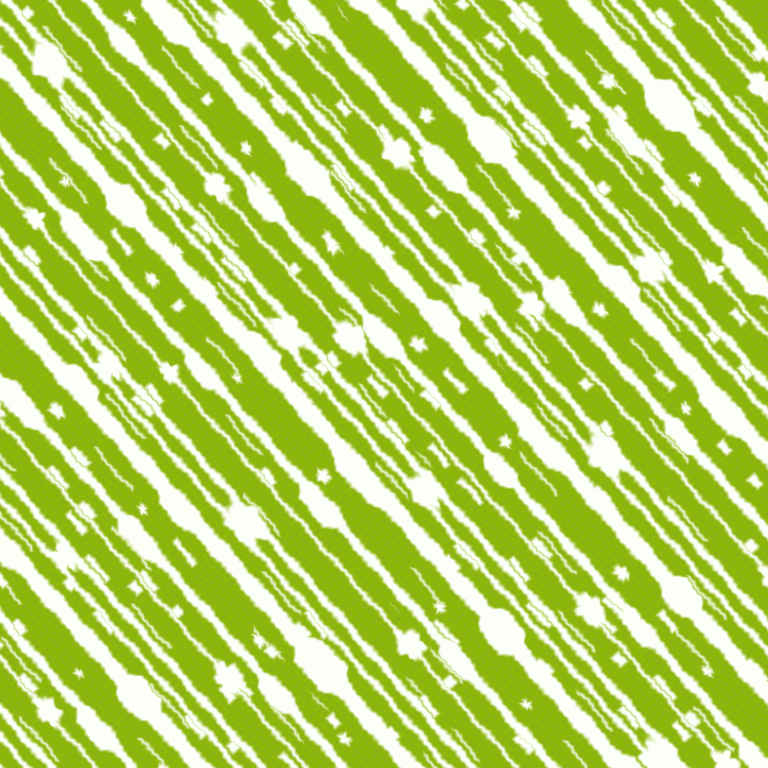
A Shadertoy shader for this pattern:

```glsl
// Lengths are in percent of the canvas height
const vec2  ORIGIN = vec2(40.1, 77.5);      // centre of one main bulge
const vec2  ALONG  = vec2(0.6616, -0.7498); // stripe direction
const vec2  ACROSS = vec2(0.7498, 0.6616);
const float BAND   = 20.56;  // spacing of the main stripes
const float REPEAT = 73.8;   // repeat length along a stripe
const float SHIFT  = 12.32;  // slide from one band to the next
const float SEAM   = 0.13;   // band border, inside solid green
const float SOFT   = 0.32;   // edge softness
const vec3  GREEN  = vec3(0.55, 0.72, 0.03);
const vec3  OLIVE  = vec3(0.55, 0.69, 0.09);
const vec3  PAPER  = vec3(0.99, 1.0, 0.97);

float hash(vec2 p) {
    vec3 q = fract(vec3(p.xyx) * 0.1031);
    q += dot(q, q.yzx + 33.33);
    return fract((q.x + q.y) * q.z);
}

float smoothMin(float a, float b, float k) {
    float h = max(k - abs(a - b), 0.0) / k;
    return min(a, b) - 0.25 * h * h * k;
}

// Signed distance along the stripe to a repeating spot, plus its random value
vec2 spot(float s, float at, float band) {
    float k = round((s - at) / REPEAT);
    return vec2(s - at - k * REPEAT, hash(vec2(band * 7.0 + at, k * 13.0 + 41.0)));
}

// Local thickening of a stripe
float swell(float s, float at, float len, float band) {
    vec2 f = spot(s, at, band);
    len *= mix(0.85, 1.2, f.y);
    return mix(0.8, 1.15, f.y) * (1.0 - smoothstep(0.5 * len, len, abs(f.x)));
}

// Ragged blot with an uneven outline
float blot(vec2 q, vec2 at, float radius, float band) {
    vec2 f = spot(q.x, at.x, band);
    vec2 v = vec2(f.x * 0.72, q.y - at.y);
    float a = atan(v.y, v.x);
    float lobes = 0.15 * sin(5.0 * a + 6.3 * f.y) + 0.09 * sin(8.0 * a + 20.0 * f.y);
    return length(v) - radius * (mix(0.7, 1.3, f.y) + lobes);
}

// Short dashes scattered one per grid cell
float dashes(vec2 q, float band) {
    vec2 size = vec2(6.0, 2.0);
    vec2 cell = floor(q / size);
    float r = hash(cell + vec2(band * 19.0, 57.0));
    if (cell.y < 0.0 || r < 0.86) return 9.0;
    float r2 = hash(cell.yx + vec2(band * 11.0, 23.0));
    vec2 v = abs(q - (cell + 0.5) * size - vec2(r2 - 0.5, 0.0));
    vec2 b = v - vec2(mix(0.5, 2.1, r2), mix(0.55, 0.25, r2));
    return length(max(b, 0.0)) + min(max(b.x, b.y), 0.0) - 0.1;
}

float whiteDistance(vec2 q, float band) {
    float s = q.x;
    float t = q.y;

    // Main stripe: one large bulge and two leaning ones
    float big = swell(s, 0.0, 3.5, band);
    float upper = swell(s, 25.7, 3.0, band);
    float lower = swell(s, 46.5, 4.5, band);
    float d = abs(t - 0.4 * upper + 0.4 * lower) - 1.12 - 1.1 * big - 0.5 * (upper + lower);

    // Pair of thin lines enclosing round-ended bars
    float pair = min(abs(t - 3.6) - 0.38, abs(t - 5.95) - 0.5);
    for (int i = 0; i < 2; i++) {
        float at = 26.4 + 27.1 * float(i);
        pair = smoothMin(pair, blot(q, vec2(at, 4.8), 1.75, band), 0.7);
    }
    d = min(d, pair);

    // Thin line with blots
    float thin = abs(t - 10.3) - 0.27;
    for (int i = 0; i < 2; i++) {
        float at = 5.7 + 26.5 * float(i);
        thin = smoothMin(thin, blot(q, vec2(at, 10.5), 1.35, band), 0.6);
    }
    d = min(d, thin);

    // Medium line with three bulges
    float bulge = 0.0;
    for (int i = 0; i < 3; i++)
        bulge = max(bulge, swell(s, 11.5 + 23.3 * float(i), 3.6, band));
    d = min(d, abs(t - 13.9 + 0.25 * bulge) - 0.62 - 0.8 * bulge);

    // Specks in the wide bar
    for (int i = 0; i < 4; i++)
        d = min(d, blot(q, vec2(4.6 + 17.0 * float(i), 16.6), 0.62, band));

    // Broken hairlines that come and go
    for (int i = 0; i < 4; i++) {
        float n = float(i);
        float wave = sin(s * 0.19 + band * 2.3 + n * 1.7) + 0.5 * sin(s * 0.43 + n * 4.1);
        float width = mix(-0.5, 0.16, smoothstep(0.45, 0.8, wave));
        d = min(d, abs(t - 2.3 - 4.95 * n) - width);
    }
    return min(d, dashes(q, band));
}

void mainImage(out vec4 fragColor, in vec2 fragCoord) {
    vec2 p = 100.0 * fragCoord / iResolution.y;
    vec2 q = vec2(dot(p - ORIGIN, ALONG), dot(p - ORIGIN, ACROSS));

    // Slanted bands, each slid along the stripe
    float band = floor(q.y / BAND + SEAM);
    q -= band * vec2(SHIFT, BAND);

    // Uneven edges from layered sines
    q.y += 0.13 * sin(q.x * 0.83 + band * 2.0 + q.y) + 0.09 * sin(q.x * 2.1 - q.y * 1.7);
    q.y += 0.06 * sin(q.x * 6.5 + band);

    float soft = max(SOFT, 75.0 / iResolution.y);
    float d = whiteDistance(q, band);
    float mottle = sin(p.x * 4.7 + sin(p.y * 2.9)) * sin(p.y * 5.1 + sin(p.x * 2.3));
    vec3 ink = mix(GREEN, OLIVE, smoothstep(-0.1, 0.5, mottle));
    fragColor = vec4(mix(PAPER, ink, smoothstep(-soft, soft, d)), 1.0);
}
```
